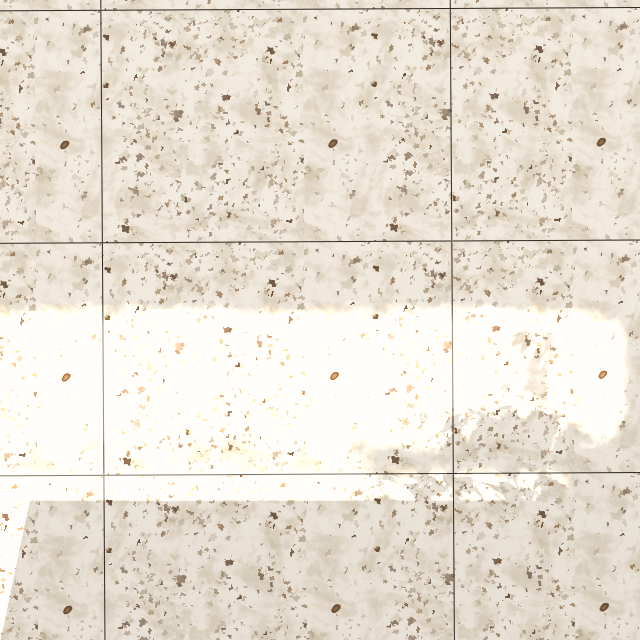
Reproduce this texture procedurally as a Shadertoy shader.

```glsl
// Speckled cream stone cladding with thin dark joints, crossed by a band of sunlight.
// The stone grain repeats on its own period: layered sines give the clouding and
// jittered cells give the flecks. Sunlight is an exposure gain broken by leaf shade.

vec3 hash3(vec2 p) {
    vec3 k = vec3(dot(p, vec2(127.1, 311.7)), dot(p, vec2(269.5, 183.3)), dot(p, vec2(419.2, 371.9)));
    return fract(sin(k) * 43758.5);
}

// Layered, rotated and warped sines, roughly -1 to 1
float clouds(vec2 p) {
    float sum = 0.0, amp = 0.6;
    for (int i = 0; i < 5; i++) {
        p = mat2(0.8, 0.6, -0.6, 0.8) * p * 1.7 + 0.9 * sin(p.yx * 1.2) + 3.1;
        sum += amp * sin(p.x) * sin(p.y);
        amp *= 0.65;
    }
    return sum;
}

// 1 where x lies under the edge, 0 above it
float below(float edge, float soft, float x) {
    return 1.0 - smoothstep(edge - soft, edge + soft, x);
}

// Ragged tilted ellipses, one per jittered cell; fill is the share of cells used
float flecks(vec2 s, float cell, float fill, float seed) {
    vec2 grid = s / cell, base = floor(grid);
    float soft = max(0.7 / (iResolution.y * cell), 0.07), cover = 0.0;
    for (int j = -1; j <= 1; j++)
    for (int i = -1; i <= 1; i++) {
        vec2 id = base + vec2(i, j);
        vec3 place = hash3(id + seed), form = hash3(id + seed + 37.0);
        vec2 d = grid - id - place.xy;
        float angle = 3.6 * place.z - 0.9;
        d = mat2(cos(angle), -sin(angle), sin(angle), cos(angle)) * d;
        d += 0.07 * sin(d.yx * 15.0 + 6.0 * place.xy);
        d.y *= 1.2 + 1.2 * form.x;
        float radius = mix(0.14, 0.44, form.y * form.y);
        float tone = 0.4 + 0.6 * fract(form.x * 7.3);
        cover = max(cover, step(form.z, fill) * tone * below(radius, soft, length(d)));
    }
    return cover;
}

// Stone colour inside one grain period, s.y pointing down
vec3 stone(vec2 s) {
    float cloud = clouds(s * 32.0 + 2.0);
    float fine = clouds(s * 140.0);
    vec3 col = mix(vec3(0.95, 0.92, 0.875), vec3(0.87, 0.825, 0.75),
                   smoothstep(-0.5, 1.1, cloud + 0.35 * fine));

    // Flecks thin out toward the left of each period
    float crowd = smoothstep(-0.6, 0.55, clouds(s * 22.0 + 9.0))
                * mix(0.4, 1.0, smoothstep(0.04, 0.14, s.x));
    col = mix(col, vec3(0.80, 0.745, 0.64), 0.55 * flecks(s, 0.036, 0.55, 5.0));
    col = mix(col, vec3(0.68, 0.62, 0.51), 0.75 * flecks(s, 0.016, 0.7 * crowd, 11.0));
    col = mix(col, vec3(0.58, 0.46, 0.33), 0.85 * flecks(s, 0.0125, 0.6 * crowd, 23.0));
    col = mix(col, vec3(0.38, 0.27, 0.18), 0.9 * flecks(s, 0.019, 0.42 * crowd, 41.0));

    // One large brown inclusion per period
    vec2 d = mat2(0.8, 0.6, -0.6, 0.8) * (s - vec2(0.046, 0.21));
    float pebble = length(d * vec2(1.0, 1.7)) + 0.001 * fine;
    col = mix(col, vec3(0.42, 0.31, 0.21), below(0.0085, 0.0015, pebble));
    return mix(col, vec3(0.56, 0.44, 0.31), below(0.0045, 0.002, pebble));
}

// Amount of direct sun, c.y pointing down
float sunlight(vec2 c) {
    float n = clouds(c * 38.0);

    // Main soft-edged beam with a rounded right end
    vec2 q = abs(c - vec2(0.2, 0.592)) - vec2(0.71, 0.04);
    float beam = length(max(q, 0.0)) + min(max(q.x, q.y), 0.0) - 0.06;
    beam = below(0.0, 0.02, beam + 0.008 * n);

    // Leaf clump, twig and a faint upright shadow
    float clump = length((c - vec2(0.80, 0.695)) / vec2(0.13, 0.06)) - 0.45 * n;
    float twig = length((c - vec2(0.835, 0.58)) / vec2(0.055, 0.085)) - 0.75 * n;
    float leaves = max(below(0.95, 0.2, clump), 0.85 * below(0.5, 0.2, twig));
    float post = 0.4 * below(0.025, 0.015, abs(c.x - 0.375) + 0.004 * n);
    beam *= (1.0 - leaves) * (1.0 - post);

    // Lower strip: crisp bottom edge, breaking into dapples on the right
    float strip = smoothstep(0.66, 0.70, c.y) * below(0.781, 0.003, c.y);
    strip *= mix(0.45, 1.0, smoothstep(0.73, 0.75, c.y)) * (1.0 - 0.5 * post);
    float dapple = 0.8 * smoothstep(-0.1, 0.35, n) * below(0.88, 0.02, c.x);
    strip *= max(below(0.57, 0.03, c.x + 0.02 * n), dapple * smoothstep(0.72, 0.75, c.y));

    // Narrow wedge running down the left side
    float wedge = below(0.046 - 0.21 * (c.y - 0.781), 0.002, c.x) * step(0.779, c.y);
    return max(max(beam, strip), wedge);
}

void mainImage(out vec4 fragColor, in vec2 fragCoord) {
    vec2 c = fragCoord / iResolution.xy;
    c.y = 1.0 - c.y;
    vec2 t = c + vec2(-0.0065 * c.y, 0.0052 * c.x);   // slight tilt of the wall

    vec3 col = stone(mod(t - vec2(0.0535, 0.0169), vec2(0.4193, 0.3633)));
    col *= mix(1.0, 0.96, smoothstep(0.3, 0.9, c.y));

    // Overexpose the sunlit stone
    float sun = sunlight(c);
    col = min(col * mix(vec3(1.0), vec3(1.65, 1.57, 1.5), sun), vec3(1.0, 0.995, 0.98));

    // Joints between slabs, washed out by the sun
    vec2 slab = vec2(0.546, 0.3633);
    vec2 gap = abs(mod(t - vec2(0.1575, 0.0169) + 0.5 * slab, slab) - 0.5 * slab);
    float joint = clamp((0.0008 - min(gap.x, gap.y)) * iResolution.y + 0.5, 0.0, 1.0);
    col = mix(col, mix(vec3(0.20, 0.17, 0.14), vec3(0.60, 0.57, 0.49), sun), joint);
    fragColor = vec4(col, 1.0);
}
```
